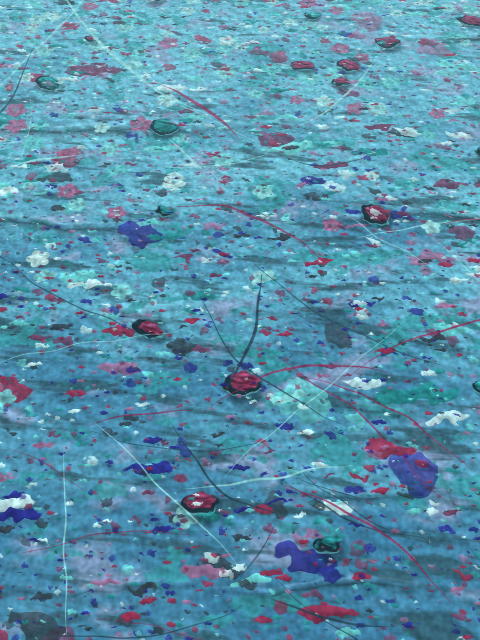
A Shadertoy shader for this texture:

```glsl
// Draws a paint-splattered surface receding upward: splats, blossoms, strands and thick curls on blue.

// Paints from dark to pale: indigo, umber, crimson, plum, mauve, teal, aqua, white
const vec3 paints[8] = vec3[8](
    vec3(.16, .18, .52), vec3(.20, .26, .30), vec3(.58, .19, .31), vec3(.42, .25, .37),
    vec3(.58, .42, .57), vec3(.15, .53, .54), vec3(.40, .80, .80), vec3(.74, .89, .90));

vec3 hash3(vec2 p) {
    vec3 q = fract(p.xyx * vec3(.1031, .1030, .0973));
    q += dot(q, q.yxz + 33.33);
    return fract((q.xxy + q.yzz) * q.zyx);
}

float corner(vec2 cell, vec2 f, vec2 o) {
    return dot(hash3(cell + o).xy * 2. - 1., f - o);
}

// Gradient noise, roughly -0.6 to 0.6
float noise(vec2 p) {
    vec2 i = floor(p), f = p - i, u = f * f * f * (f * (f * 6. - 15.) + 10.);
    return mix(mix(corner(i, f, vec2(0, 0)), corner(i, f, vec2(1, 0)), u.x),
               mix(corner(i, f, vec2(0, 1)), corner(i, f, vec2(1, 1)), u.x), u.y);
}

float fbm(vec2 p) {
    float sum = 0., amp = 1.;
    for (int i = 0; i < 4; i++, amp *= .55) {
        sum += amp * noise(p);
        p = p * 2.03 + 17.3;
    }
    return sum;
}

vec2 turn(vec2 v, float a) {
    return vec2(dot(v, vec2(cos(a), sin(a))), dot(v, vec2(-sin(a), cos(a))));
}

float cover(float d, float aa) { return 1. - smoothstep(-aa, aa, d); }

// Ragged drops, stretched down to the right; darker paints lie nearer
vec3 splats(vec3 col, vec2 q, float cells, float density, float stretch, float y, float pixel) {
    vec2 g = q * cells;
    g += .3 * vec2(noise(g * 2.3), noise(g * 2.3 + 19.)) + .12 * noise(g * 6.);
    for (int n = 0; n < 9; n++) {
        vec2 id = floor(g) + vec2(n % 3, n / 3) - 1.;
        vec3 h = hash3(id + cells * 7.), k = hash3(id + cells * 7. + 91.);
        if (h.z > density) continue;
        vec2 v = g - id - h.xy, w = turn(v, -.3 + .9 * (k.x - .5));
        float e = 1. + stretch * k.x, r = mix(.1, .42, k.y * k.y);
        float d = length(vec2(w.x / e, w.y * e)) - r;
        vec3 paint = paints[int(7.99 * pow(k.z, mix(1.5, .6, y)))];
        paint *= 1. + .22 * clamp(v.y / r, -1., 1.);
        col = mix(col, paint, cover(d, cells * pixel) * mix(.6, .95, k.x));
    }
    return col;
}

// Five-petalled blossoms, crowded toward the upper left
vec3 blossoms(vec3 col, vec2 q, vec2 p, float pixel) {
    vec2 g = q * 13.;
    float density = .03 + .5 * smoothstep(.45, 1., p.y - .3 * p.x + .08);
    for (int n = 0; n < 9; n++) {
        vec2 id = floor(g) + vec2(n % 3, n / 3) - 1.;
        vec3 h = hash3(id + 311.), k = hash3(id + 457.);
        if (h.z > density) continue;
        vec2 v = g - id - h.xy;
        float a = atan(v.y, v.x) + 6.3 * k.x, r = mix(.24, .4, k.y);
        float d = length(v) - r * (.68 + .32 * abs(cos(2.5 * a)));
        vec3 paint = k.z < .22 ? vec3(.66, .42, .58) : mix(vec3(.36, .80, .82), vec3(.80, .94, .94), k.z * k.z);
        paint *= .92 + .25 * noise(v * 9. + id);
        paint = mix(paint, vec3(.35, .55, .60), .7 * cover(length(v) - .2 * r, .05));
        col = mix(col, paint, .92 * cover(d, 13. * pixel));
    }
    return col;
}

// Thick curled flakes with a cast shadow and a lit lower lip
vec3 curls(vec3 col, vec2 q, float pixel) {
    vec2 g = q * 6.;
    float rough = .12 * noise(g * 4.) + .06 * noise(g * 11.);
    for (int n = 0; n < 9; n++) {
        vec2 id = floor(g) + vec2(n % 3, n / 3) - 1.;
        vec3 h = hash3(id + 613.), k = hash3(id + 709.);
        if (h.z > .3) continue;
        vec2 v = g - id - h.xy, w = turn(v, k.x - .8);
        float r = mix(.1, .25, k.y), aa = 6. * pixel;
        float d = length(w * vec2(1., 1.35)) - r + rough;
        float hollow = length(w * vec2(1.05, 1.4) - vec2(.1, .3) * r) - .85 * r + rough * 1.3;
        vec3 skin = k.z < .6 ? vec3(.45, .21, .32) : vec3(.14, .46, .48);
        skin *= 1. + .9 * noise(w * vec2(9., 26.) + id) + .3 * v.y / r;
        float shade = length(v + vec2(-.03, .06)) - r + rough;
        col = mix(col, vec3(.10, .19, .24), .6 * cover(shade, .06));
        col = mix(col, mix(vec3(.11, .20, .24), skin, cover(hollow, aa)), cover(d, aa));
        col = mix(col, vec3(.38, .70, .72), .75 * cover(abs(d) - .012, aa) * smoothstep(0., .1, -v.y));
    }
    return col;
}

void mainImage(out vec4 fragColor, in vec2 fragCoord) {
    vec2 p = fragCoord / iResolution.y;
    float depth = 1. / (1. - .45 * p.y), pixel = 1.1 * depth / iResolution.y;
    vec2 q = vec2(p.x - .375, p.y) * depth;

    // Blue ground with dark streaks and washes
    float broad = fbm(q * vec2(3., 5.)), streak = fbm(turn(q, -.12) * vec2(5., 24.));
    vec3 col = mix(vec3(.24, .49, .63), vec3(.42, .74, .83), smoothstep(-.75, .75, broad + 1.1 * (p.y - .5)));
    col = mix(col, vec3(.54, .62, .76), .75 * smoothstep(.1, .45, fbm(q * vec2(7., 11.) + 40.)));
    col = mix(col, vec3(.20, .35, .40), .75 * smoothstep(.1, .42, streak + .15 * (.5 - p.y)));
    col = mix(col, vec3(.22, .60, .63), .7 * smoothstep(.24, .30, fbm(q * vec2(8., 13.) + 80.)));

    // Long wavy ridges, shadowed below
    for (int i = 0; i < 7; i++) {
        float s = float(i), line = (s + .6) / 7. + .05 * noise(vec2(p.x * 4., s * 9.)) + .008 * noise(vec2(p.x * 25., s));
        float d = p.y - line, part = smoothstep(-.1, .2, noise(vec2(p.x * 3. + 5., s * 5.3)));
        col = mix(col, vec3(.13, .24, .28), .75 * part * exp(-abs(d + .003) * 230.));
        col += .12 * part * exp(-abs(d - .007) * 350.);
    }

    col = splats(col, q, 9., .4, .9, p.y, pixel);
    col = splats(col, q, 17., .42, 1., p.y, pixel);
    col = blossoms(col, q, p, pixel);
    col = curls(col, q, pixel);
    col = splats(col, q, 34., .4, .8, p.y, pixel);
    col = splats(col, q, 71., .38, .5, p.y, pixel);

    // Thin flung strands
    for (int i = 0; i < 44; i++) {
        float s = float(i);
        vec3 h = hash3(vec2(s, 5.)), k = hash3(vec2(s, 77.));
        vec2 v = turn(p - h.xy * vec2(.75, 1.), -.3 + h.z - .5 + (i % 6 == 0 ? 1.5 : 0.));
        float reach = mix(.04, .2, k.x), t = v.x / reach;
        if (abs(t) > 1.) continue;
        float d = abs(v.y - (k.y - .5) * .5 * reach * t * t - .012 * noise(vec2(v.x * 14., s + .5)));
        float wide = mix(.0005, .0028, k.z * k.z) * (1. - t * t);
        vec3 paint = k.y < .4 ? vec3(.56, .20, .34) : k.y < .4 + .5 * h.y ? vec3(.58, .85, .86) : vec3(.16, .27, .33);
        col = mix(col, paint, .85 * cover(d - wide, .9 / iResolution.y));
    }

    // Gritty relief and pale haze in the distance
    float relief = noise(q * 48.) - noise(q * 48. + vec2(.2, .45));
    col *= 1. + .28 * relief + .22 * noise(q * 120.);
    col = mix(col, vec3(.60, .83, .89), .2 * smoothstep(.5, 1., p.y));
    fragColor = vec4(clamp(col, 0., 1.), 1.);
}
```
